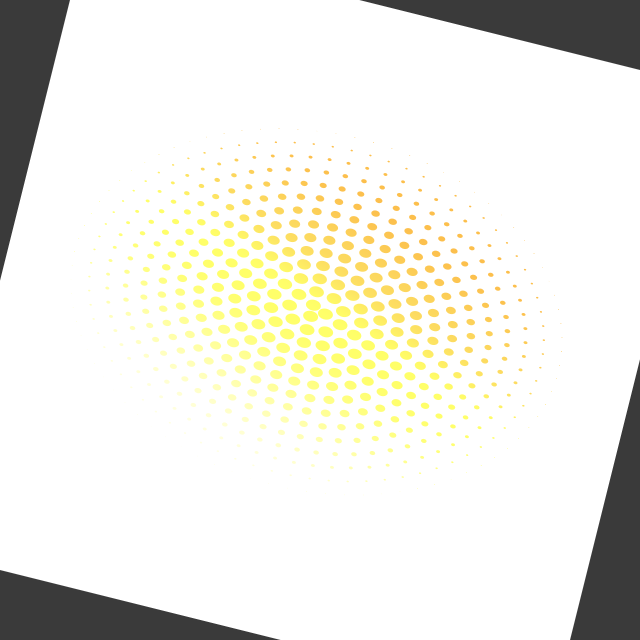
This background is drawn by a WebGL 1 fragment shader. Its source:

```glsl
precision highp float;
// Tilted white sheet on dark grey with an elliptical halftone of golden to pale yellow dots.

uniform vec2 u_resolution;

const float TAU = 6.2831853;
const float TILT = 0.2443;                      // clockwise turn of sheet and dots
const float SHEET_HALF = 0.5;
const vec2 DOTS_CENTER = vec2(-0.0055, 0.0127);
const vec2 RING_STEP = vec2(0.02884, 0.02064);  // ring spacing along both ellipse axes
const float RING_COUNT = 14.0;
const float FADE_RADIUS = 13.8;                 // in rings, where dots shrink to nothing
const float DOT_RADIUS = 0.41;                  // in rings, at the center
const vec2 GRADIENT_DIR = vec2(0.56, 0.83);

const vec3 BACKDROP = vec3(0.227);
const vec3 SHEET = vec3(1.0);
const vec3 PALE = vec3(1.0, 1.0, 0.90);
const vec3 YELLOW = vec3(1.0, 1.0, 0.41);
const vec3 GOLD = vec3(0.99, 0.86, 0.38);
const vec3 ORANGE = vec3(0.99, 0.75, 0.30);

// Turn a point into the frame of the tilted sheet.
vec2 toSheet(vec2 p) {
  float c = cos(TILT), s = sin(TILT);
  return vec2(c * p.x - s * p.y, s * p.x + c * p.y);
}

// Smooth coverage of the inside of a signed distance.
float coverage(float dist, float pixel) {
  return clamp(0.5 - dist / pixel, 0.0, 1.0);
}

// Concentric rings with 3, 9, 15, ... dots, every other ring shifted by half a step.
float halftone(vec2 p, float pixel) {
  vec2 q = p / RING_STEP;
  float ring = floor(length(q));
  if (ring >= RING_COUNT) return 0.0;
  float ringRadius = ring + 0.5;
  float sector = TAU / (6.0 * ring + 3.0);
  float shift = 0.5 * mod(ring, 2.0);
  float angle = (floor(atan(q.y, q.x) / sector - shift + 0.5) + shift) * sector;
  vec2 offset = q - ringRadius * vec2(cos(angle), sin(angle));
  float radius = DOT_RADIUS * cos(0.25 * TAU * ringRadius / FADE_RADIUS);
  // Divide by the gradient to turn ring units into canvas units.
  float reach = max(length(offset), 0.0001);
  float slope = max(length(offset / RING_STEP) / reach, 1.0 / RING_STEP.x);
  return coverage((reach - radius) / slope, pixel);
}

// Pale lower left, through yellow, to orange upper right.
vec3 dotColor(vec2 p) {
  float t = dot(p, GRADIENT_DIR);
  vec3 color = mix(PALE, YELLOW, smoothstep(-0.29, -0.01, t));
  color = mix(color, GOLD, smoothstep(0.0, 0.09, t));
  return mix(color, ORANGE, smoothstep(0.07, 0.20, t));
}

void main() {
  float size = min(u_resolution.x, u_resolution.y);
  float pixel = 1.0 / size;
  vec2 p = (gl_FragCoord.xy - 0.5 * u_resolution) / size;

  // Sheet
  vec2 edge = abs(toSheet(p)) - SHEET_HALF;
  vec3 color = mix(BACKDROP, SHEET, coverage(max(edge.x, edge.y), pixel));

  // Dots
  vec2 fromCenter = p - DOTS_CENTER;
  color = mix(color, dotColor(fromCenter), halftone(toSheet(fromCenter), pixel));

  gl_FragColor = vec4(color, 1.0);
}
```
